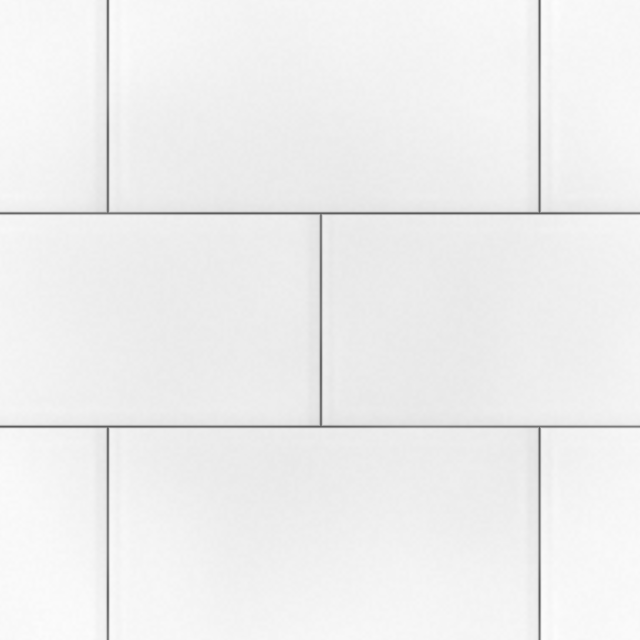
A WebGL 2 fragment shader for this texture:

```glsl
#version 300 es
precision highp float;
// Glossy white wall tiles in a running bond, with thin soft grey joints.
// Signed distances to the nearest joints drive the grout line, the bevel
// and the ridge; value noise adds uneven glaze, fine grain and joint wear.

#define ROWS 3.0
#define TILE_WIDTH 0.6745
#define OUTER_JOINT 0.1686
#define MIDDLE_JOINT 0.5015
#define JOINT_WIDTH 0.0020
#define BEVEL_WIDTH 0.012
#define RIDGE_INSET 0.026
#define GLARE 0.052
#define GRAIN 0.012
#define GLAZE_COLOR vec3(0.922)
#define JOINT_COLOR vec3(0.33)

uniform vec2 u_resolution;
out vec4 fragColor;

float hash(vec2 p) {
    vec3 q = fract(p.xyx * vec3(0.1031, 0.1030, 0.0973));
    q += dot(q, q.yzx + 33.33);
    return fract((q.x + q.y) * q.z);
}

float noise(vec2 p) {
    vec2 cell = floor(p);
    vec2 f = fract(p);
    f = f * f * (3.0 - 2.0 * f);
    float low = mix(hash(cell), hash(cell + vec2(1, 0)), f.x);
    float high = mix(hash(cell + vec2(0, 1)), hash(cell + vec2(1, 1)), f.x);
    return mix(low, high, f.y);
}

// Soft line of the given half width around zero distance
float softLine(float d, float width) {
    return exp(-d * d / (width * width));
}

void main() {
    vec2 uv = gl_FragCoord.xy / u_resolution;
    float pixel = 1.0 / min(u_resolution.x, u_resolution.y);

    // Tile identity and signed distance to the nearest joints
    float row = floor(uv.y * ROWS);
    float start = mod(row, 2.0) < 0.5 ? OUTER_JOINT : MIDDLE_JOINT;
    float column = (uv.x - start) / TILE_WIDTH;
    vec2 tile = vec2(floor(column), row);
    float joint = clamp(round(uv.y * ROWS), 1.0, ROWS - 1.0);
    vec2 d = vec2((column - round(column)) * TILE_WIDTH, uv.y - joint / ROWS);
    vec2 gap = abs(d);

    // Glaze: brighter toward the rim of the wall, uneven within each tile
    vec2 fromCenter = (uv - 0.5) * vec2(0.85, 1.1);
    float cloud = noise(uv * 5.0 + tile * 17.0);
    float glare = smoothstep(0.22, 0.62, length(fromCenter) + 0.12 * (cloud - 0.5));
    float shade = GLARE * glare + 0.010 * (hash(tile + 7.0) - 0.5);
    shade += 0.008 * (noise(uv * 11.0 + tile * 5.0) - 0.5);

    // Bevel: shaded on the left and upper side of a joint, lit on the other
    vec2 bevel = exp(-gap / BEVEL_WIDTH);
    shade += bevel.x * (d.x < 0.0 ? -0.050 : 0.014);
    shade += bevel.y * (d.y > 0.0 ? -0.035 : 0.012);

    // Faint raised ridge and shallow groove just inside each edge
    vec2 inside = smoothstep(0.010, 0.040, gap.yx);
    float ridge = softLine(gap.x - RIDGE_INSET, 0.007) * inside.x;
    ridge += softLine(gap.y - RIDGE_INSET, 0.006) * inside.y;
    float groove = softLine(gap.x - RIDGE_INSET * 0.6, 0.005);
    shade += ridge * 0.012 * noise(uv * 9.0 + 3.0) - groove * 0.012;

    // Fine grain in the glaze
    shade += GRAIN * (noise(uv * 190.0) - 0.5);
    vec3 color = min(GLAZE_COLOR + shade, 0.988);

    // Grout lines with worn, uneven strength
    float width = max(JOINT_WIDTH, 0.7 * pixel);
    float wearX = mix(0.78, 1.0, noise(vec2(uv.y * 14.0, start * 40.0)));
    float wearY = mix(0.72, 1.0, noise(vec2(uv.x * 6.0, joint * 9.0)));
    float grout = max(softLine(d.x, width) * wearX, softLine(d.y, width) * wearY);
    fragColor = vec4(mix(color, JOINT_COLOR, grout), 1.0);
}
```
